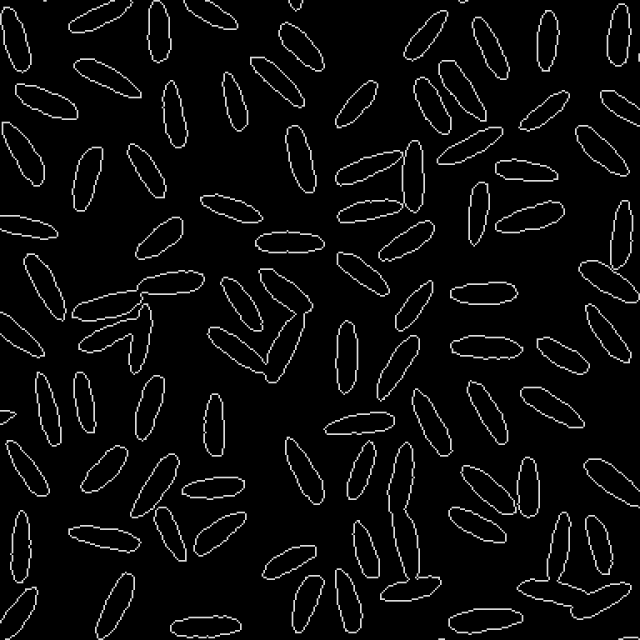
A WebGL 2 fragment shader for this pattern:

```glsl
#version 300 es
precision highp float;

uniform vec2 u_resolution;
out vec4 outColor;

const float TAU = 6.2831853;
const float TEXELS = 384.0;     // coarse raster that gives the stepped outline
const float CELLS = 10.0;       // grains per canvas side
const float JITTER = 0.6;
const float EMPTY_SHARE = 0.05;
const float REACH = 0.085;      // no grain extends further from its centre
const vec3 BACKGROUND = vec3(0.0);
const vec3 LINE_COLOR = vec3(0.86);

struct Grain {
    vec2 centre;
    vec2 axis;
    vec2 halfSize;
    float bend;
    float taper;
    float slant;
    float phase;
};

vec3 hash3(vec2 p) {
    vec3 q = fract(vec3(p.xyx + 37.0) * vec3(0.1031, 0.1030, 0.0973));
    q += dot(q, q.yxz + 33.33);
    return fract((q.xxy + q.yzz) * q.zyx);
}

vec2 grainCentre(vec2 cell) {
    return (cell + 0.5 + JITTER * (hash3(cell).xy - 0.5)) / CELLS;
}

// Random direction, turned away from close neighbours (double-angle sum)
vec2 grainAxis(vec2 cell, vec2 centre) {
    float turn = TAU * hash3(cell).z;
    vec2 doubled = 0.8 * vec2(cos(turn), sin(turn));
    for (int j = -1; j <= 1; j++) {
        for (int i = -1; i <= 1; i++) {
            if (i == 0 && j == 0) continue;
            vec2 gap = (grainCentre(cell + vec2(i, j)) - centre) * CELLS;
            float r2 = dot(gap, gap);
            doubled -= vec2(gap.x * gap.x - gap.y * gap.y, 2.0 * gap.x * gap.y) / (r2 * r2 * r2);
        }
    }
    float angle = 0.5 * atan(doubled.y, doubled.x);
    float flip = hash3(cell + 211.0).x < 0.5 ? -1.0 : 1.0;
    return flip * vec2(cos(angle), sin(angle));
}

Grain makeGrain(vec2 cell, vec2 centre) {
    vec3 size = hash3(cell + 53.0);
    vec3 form = hash3(cell + 109.0) - 0.5;
    vec2 halfSize = mix(vec2(0.047, 0.0142), vec2(0.060, 0.0185), size.xy);
    return Grain(centre, grainAxis(cell, centre), halfSize,
                 0.007 * form.x, 0.5 * form.y, 0.28 * form.z, TAU * size.z);
}

// Positive inside a bent, tapered superellipse with an uneven rim
float grainField(vec2 p, Grain g) {
    vec2 d = p - g.centre;
    vec2 local = vec2(dot(d, g.axis), dot(d, vec2(-g.axis.y, g.axis.x)));
    vec2 q = local / g.halfSize;
    q.y += g.bend * q.x * q.x / g.halfSize.y;
    q.x += g.slant * q.y;
    q.y /= 1.0 + g.taper * q.x;
    float rim = 0.07 * sin(8.0 * q.x + 2.0 * q.y + g.phase)
              + 0.05 * sin(19.0 * q.x - 3.0 * q.y + 3.0 * g.phase);
    return 1.0 + rim - pow(abs(q.x), 2.8) - q.y * q.y;
}

// A raster point is on the outline if it is inside with an outside neighbour
float outline(float field[16], int k) {
    float lowest = min(min(field[k - 1], field[k + 1]), min(field[k - 4], field[k + 4]));
    return field[k] > 0.0 && lowest <= 0.0 ? 1.0 : 0.0;
}

void main() {
    float side = min(u_resolution.x, u_resolution.y);
    vec2 uv = gl_FragCoord.xy / side;
    vec2 raster = uv * TEXELS - 0.5;
    vec2 base = floor(raster);

    // Union of nearby grains on a 4 by 4 block of raster points
    float field[16];
    for (int k = 0; k < 16; k++) field[k] = -1.0;
    for (int j = -1; j <= 1; j++) {
        for (int i = -1; i <= 1; i++) {
            vec2 cell = floor(uv * CELLS) + vec2(i, j);
            vec2 centre = grainCentre(cell);
            bool isEmpty = hash3(cell + 71.0).x < EMPTY_SHARE;
            if (isEmpty || distance(uv, centre) > REACH) continue;
            Grain grain = makeGrain(cell, centre);
            for (int k = 0; k < 16; k++) {
                vec2 point = (base + vec2(k % 4, k / 4) - 0.5) / TEXELS;
                field[k] = max(field[k], grainField(point, grain));
            }
        }
    }

    // Blend the four central points over one canvas pixel
    float softness = min(TEXELS / side, 1.0);
    vec2 blend = clamp((raster - base - 0.5) / softness + 0.5, 0.0, 1.0);
    float lower = mix(outline(field, 5), outline(field, 6), blend.x);
    float upper = mix(outline(field, 9), outline(field, 10), blend.x);
    float line = mix(lower, upper, blend.y);
    outColor = vec4(mix(BACKGROUND, LINE_COLOR, line), 1.0);
}
```
